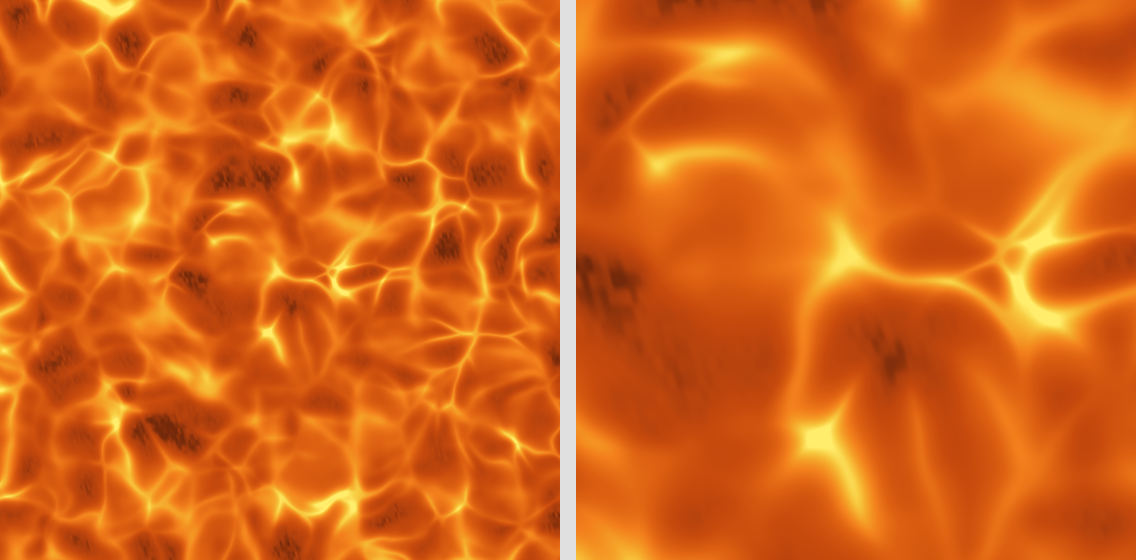
Left, the full canvas; right, a detail of the centre.
Reproduce this texture procedurally as a Shadertoy shader.

```glsl
// Molten lava: two warped cell networks glow softly along their borders,
// with short hot filaments, clouds of heat and dark hatched cores.
// The summed heat is looked up in a ramp from burnt orange to yellow.

#define LARGE_CELLS 8.0
#define SMALL_CELLS 12.0
#define WARP 0.030
#define GLOW_FALLOFF 6.0
#define FILAMENT_FALLOFF 20.0
#define FILAMENT_HEAT 2.3
#define CLOUD_HEAT 2.2
#define CONTRAST 1.18
#define MID_HEAT 2.9
#define HATCH 0.9

vec2 hash2(vec2 p) {
    vec3 q = fract(vec3(p.xyx) * vec3(0.1031, 0.1030, 0.0973));
    q += dot(q, q.yzx + 33.33);
    return fract((q.xx + q.yz) * q.zy);
}

float noise(vec2 p) {
    vec2 i = floor(p), f = fract(p);
    vec2 u = f * f * f * (f * (f * 6.0 - 15.0) + 10.0);
    float low = mix(hash2(i).x, hash2(i + vec2(1, 0)).x, u.x);
    float high = mix(hash2(i + vec2(0, 1)).x, hash2(i + vec2(1, 1)).x, u.x);
    return mix(low, high, u.y);
}

vec2 noise2(vec2 p) {
    return vec2(noise(p), noise(p + vec2(41.7, 17.3))) - 0.5;
}

// Smoothed distance to the nearest cell border, in cell units
float borderDistance(vec2 p) {
    vec2 cell = floor(p), f = fract(p);
    vec2 nearest = vec2(0.0), nearestCell = vec2(0.0);
    float best = 8.0;
    for (int y = -1; y <= 1; y++)
    for (int x = -1; x <= 1; x++) {
        vec2 g = vec2(x, y);
        vec2 r = g + hash2(cell + g) - f;
        if (dot(r, r) < best) {
            best = dot(r, r);
            nearest = r;
            nearestCell = g;
        }
    }
    float sum = 0.0;
    for (int y = -2; y <= 2; y++)
    for (int x = -2; x <= 2; x++) {
        vec2 g = nearestCell + vec2(x, y);
        vec2 r = g + hash2(cell + g) - f;
        vec2 across = r - nearest;
        if (dot(across, across) > 0.0001)
            sum += exp(-26.0 * dot(0.5 * (nearest + r), normalize(across)));
    }
    return max(-log(sum) / 26.0, 0.0);
}

float glow(float d) {
    return exp(-GLOW_FALLOFF * (sqrt(d * d + 0.0025) - 0.05));
}

float filament(float d) {
    return exp(-FILAMENT_FALLOFF * (sqrt(d * d + 0.0004) - 0.02));
}

vec3 lavaRamp(float t) {
    vec3 stops[8] = vec3[8](
        vec3(0.45, 0.16, 0.04), vec3(0.67, 0.24, 0.05),
        vec3(0.78, 0.29, 0.05), vec3(0.87, 0.38, 0.07),
        vec3(0.95, 0.50, 0.11), vec3(0.96, 0.64, 0.16),
        vec3(0.97, 0.79, 0.25), vec3(1.00, 0.93, 0.42));
    vec3 color = stops[0];
    for (int i = 1; i < 8; i++)
        color = mix(color, stops[i], clamp(t - float(i - 1), 0.0, 1.0));
    return color;
}

void mainImage(out vec4 fragColor, in vec2 fragCoord) {
    vec2 uv = fragCoord / iResolution.y;

    // Bend the cell borders into wandering curves
    vec2 p = uv + 2.0 * WARP * noise2(uv * 8.0 + 3.0)
                + 0.8 * WARP * noise2(uv * 20.0 + 9.0);
    float large = borderDistance(p * LARGE_CELLS + 5.0);
    float small = borderDistance(p.yx * SMALL_CELLS + 23.0);

    // Wide glow around both networks, uneven along its length
    float unevenLarge = mix(0.5, 1.4, noise(uv * 13.0 + 51.0));
    float unevenSmall = mix(0.2, 1.6, noise(uv * 15.0 + 19.0));
    float z = 1.7 * (glow(large) * unevenLarge - 0.56)
            + 1.2 * (glow(small) * unevenSmall - 0.54);

    // Broad, middle and fine clouds of heat
    z += CLOUD_HEAT * (noise(p * 9.0 + 71.0) - 0.5);
    z += 0.55 * CLOUD_HEAT * (noise(p * 18.0 + 87.0) - 0.5);
    z += 0.22 * CLOUD_HEAT * (noise(uv * 40.0 + 13.0) - 0.5);

    // Short thin filaments where the heat breaks through
    float hotLarge = smoothstep(0.5, 0.95, noise(uv * 10.0 + 31.0));
    float hotSmall = smoothstep(0.6, 1.0, noise(uv * 10.0 + 63.0));
    z += FILAMENT_HEAT * (filament(large) * hotLarge
                        + 0.7 * filament(small) * hotSmall - 0.06);

    // Fine slanted hatching, fading in towards the dark cores
    float core = smoothstep(-0.7, -2.1, z);
    vec2 grain = vec2(uv.x + 0.25 * uv.y, uv.y) * vec2(220.0, 100.0);
    z += HATCH * core * (noise(grain) - 0.5);

    fragColor = vec4(lavaRamp(MID_HEAT + CONTRAST * z), 1.0);
}
```
